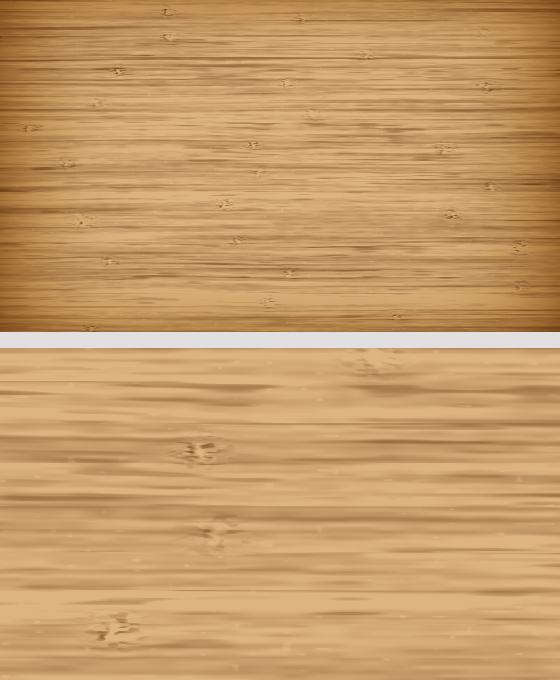
Top: the whole. Bottom: its middle third, enlarged.
A Shadertoy shader for this texture:

```glsl
// Bamboo board: glued horizontal strips with fine fibres, scattered nodes and darkened edges.

const vec3 DEEP_FIBRE = vec3(0.57, 0.385, 0.205);
const vec3 PALE_WOOD = vec3(0.835, 0.668, 0.465);
const vec3 EDGE_ABSORPTION = vec3(0.29, 0.45, 0.82);
const float STRIP_COUNT = 26.0;
const float BASE_TONE = 0.96;
const float STRIP_CONTRAST = 0.24;
const float LINE_DEPTH = 0.55;
const float DASH_DEPTH = 0.50;
const float SEAM_DEPTH = 0.42;
const int NODE_COUNT = 27;
const vec2 NODE_SIZE = vec2(0.029, 0.018);

float hash(vec2 p) {
    vec3 q = fract(p.xyx * 0.1031);
    q += dot(q, q.yzx + 33.33);
    return fract((q.x + q.y) * q.z);
}

float noise(vec2 p) {
    vec2 cell = floor(p);
    vec2 f = fract(p);
    f = f * f * (3.0 - 2.0 * f);
    float low = mix(hash(cell), hash(cell + vec2(1.0, 0.0)), f.x);
    float high = mix(hash(cell + vec2(0.0, 1.0)), hash(cell + 1.0), f.x);
    return mix(low, high, f.y);
}

// Tone of one strip: long bands, thin dark lines, short dashes and fine fibres.
float stripTone(vec2 p, float id) {
    float kind = hash(vec2(id, 3.0));
    vec2 g = p + vec2(id * 3.7, id * 1.3) + 5.0;
    float broad = noise(g * vec2(0.8, 48.0)) - 0.5;
    float medium = noise(g * vec2(2.1, 115.0)) - 0.5;
    float fine = noise(g * vec2(6.0, 230.0)) - 0.5;
    float hair = noise(g * vec2(38.0, 250.0) + 91.0) - 0.5;
    float lines = smoothstep(0.60, 0.95, noise(g * vec2(1.5, 150.0) + 31.0));
    float dashes = smoothstep(0.58, 0.90, noise(g * vec2(13.0, 215.0) + 67.0));
    dashes *= smoothstep(0.25, 0.65, noise(g * vec2(2.5, 40.0) + 43.0));
    float flecks = smoothstep(0.88, 0.98, noise(g * vec2(60.0, 200.0) + 13.0));
    float drift = noise(vec2(p.x * 1.6, id * 5.0)) - 0.5;
    return BASE_TONE + STRIP_CONTRAST * (hash(vec2(id, 9.0)) - 0.5)
        + 0.16 * drift + 0.30 * broad + 0.32 * medium + 0.36 * fine + 0.20 * hair
        - LINE_DEPTH * lines * (1.2 - 0.6 * kind)
        - DASH_DEPTH * dashes * (0.25 + 0.9 * kind) + 0.18 * flecks;
}

// Adds each node's scar and cracks to the tone; bends the fibres around it.
float addNodes(inout vec2 p, float aspect) {
    float tone = 0.0;
    vec2 bend = vec2(0.0);
    for (int i = 0; i < NODE_COUNT; i++) {
        float n = float(i);
        vec2 jitter = vec2(hash(vec2(n, 17.0)), hash(vec2(n, 41.0)));
        vec2 centre = vec2(fract(n * 0.618 + 0.25 * jitter.x) * aspect,
                           (n + jitter.y) / float(NODE_COUNT));
        vec2 d = (p - centre) / (NODE_SIZE * mix(0.75, 1.15, jitter.y));
        float reach = exp(-dot(d, d));
        if (reach < 0.004) continue;
        float strength = mix(0.35, 1.0, jitter.x);
        bend.y -= d.y * reach * 0.008 * strength;

        // Torn, slanting fibres beside a pale upright scar
        float slant = d.y + 0.35 * d.x * (noise(d * 1.3 + n * 5.0) - 0.3);
        float cracks = smoothstep(0.54, 0.80, noise(vec2(d.x * 2.4, slant * 6.5) + n * 11.0));
        float glints = smoothstep(0.60, 0.85, noise(vec2(d.x * 3.5, slant * 7.0) + n * 19.0));
        float across = d.x + 0.4 * (noise(vec2(d.y * 3.5, n)) - 0.5);
        float height = 1.0 - smoothstep(0.35, 0.70, abs(d.y + 0.1));
        float scar = exp(-across * across * 45.0) * height;
        float shade = exp(-pow((across + 0.32) * 9.0, 2.0)) * height;
        tone += strength * (0.45 * scar + 0.35 * glints * reach
            - 0.65 * shade * noise(d * 5.0 + n)
            - 1.0 * cracks * reach * (1.0 - 0.7 * scar));
    }
    p += bend;
    return tone;
}

void mainImage(out vec4 fragColor, in vec2 fragCoord) {
    vec2 uv = fragCoord / iResolution.xy;
    vec2 p = fragCoord / iResolution.y;
    float nodeTone = addNodes(p, iResolution.x / iResolution.y);

    // Fibres wander a little, strips stay almost straight
    vec2 fibre = p;
    fibre.y += 0.012 * (noise(p * vec2(2.3, 7.0)) - 0.5);
    float row = p.y * STRIP_COUNT + noise(vec2(p.y * 9.0, 2.0))
        + 0.12 * noise(vec2(p.x * 1.4, p.y * 8.0));

    // Blend the two strips that meet at the nearest seam
    float seamId = floor(row - 0.5);
    float fromSeam = fract(row - 0.5) - 0.5;
    float blur = 0.6 * STRIP_COUNT / iResolution.y;
    float tone = mix(stripTone(fibre, seamId), stripTone(fibre, seamId + 1.0),
                     smoothstep(-blur, blur, fromSeam));
    float seam = exp(-pow(fromSeam / 0.06, 2.0));
    float seamFade = noise(vec2(p.x * 2.2, seamId * 7.0));
    tone -= SEAM_DEPTH * seam * seamFade * hash(vec2(seamId, 23.0));
    tone += 0.14 * (noise(p * vec2(0.9, 11.0) + 3.0) - 0.5);
    tone += nodeTone;

    // Fibre colour, then the warm darkening toward the border
    vec3 colour = mix(DEEP_FIBRE, PALE_WOOD, clamp(tone, -0.6, 1.12));
    vec2 border = pow(abs(uv * 2.0 - 1.0), vec2(6.0, 7.0));
    colour *= exp(-EDGE_ABSORPTION * (border.x + 0.6 * border.y));
    fragColor = vec4(colour, 1.0);
}
```
